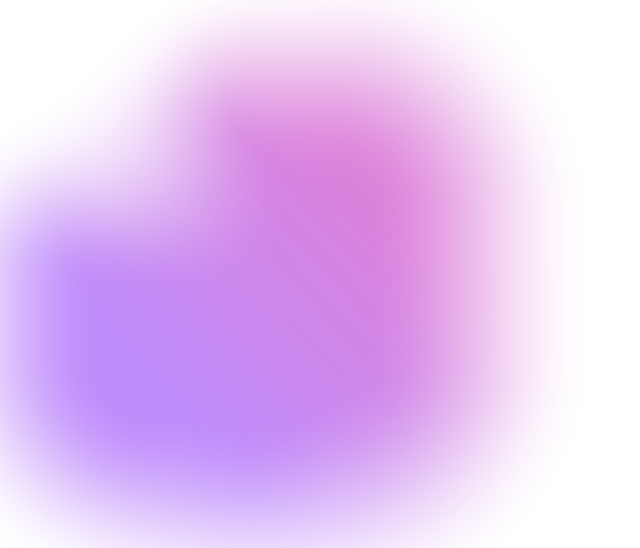
Give the GLSL for this background, as a Shadertoy shader.

```glsl
// Soft violet-to-pink cloud of colour blurred over a white background.

// Signed distance to a box; radii are for top right, bottom right, top left, bottom left.
float roundedBox(vec2 p, vec2 halfSize, vec4 radii) {
    vec2 side = p.x > 0.0 ? radii.xy : radii.zw;
    float radius = p.y > 0.0 ? side.x : side.y;
    vec2 q = abs(p) - halfSize + radius;
    return min(max(q.x, q.y), 0.0) + length(max(q, 0.0)) - radius;
}

// Union whose inner corner is rounded over the given blend width.
float smoothUnion(float a, float b, float blend) {
    float h = max(blend - abs(a - b), 0.0);
    return min(a, b) - h * h / (4.0 * blend);
}

void mainImage(out vec4 fragColor, in vec2 fragCoord) {
    // Canvas height is one unit
    vec2 p = fragCoord / iResolution.y;

    // Tall lobe on the right joined to a low lobe on the left
    float tall = roundedBox(p - vec2(0.600, 0.490), vec2(0.274, 0.380),
                            vec4(0.26, 0.24, 0.13, 0.13));
    float low = roundedBox(p - vec2(0.364, 0.354), vec2(0.356, 0.281),
                           vec4(0.15, 0.26, 0.15, 0.28));
    float dist = smoothUnion(tall, low, 0.18);

    // Wide blurred edge, softer towards the right
    float blur = mix(0.175, 0.21, smoothstep(0.2, 0.85, p.x));
    float coverage = 1.0 - smoothstep(-blur, blur, dist);

    // Diagonal gradient from violet at lower left to pink at upper right
    float t = dot(p - vec2(0.258, 0.331), vec2(1.36, 1.25));
    vec3 violet = vec3(0.75, 0.55, 0.985);
    vec3 pink = vec3(0.865, 0.51, 0.855);
    vec3 tint = mix(violet, pink, clamp(t, 0.0, 1.0));

    fragColor = vec4(mix(vec3(1.0), tint, coverage), 1.0);
}
```
